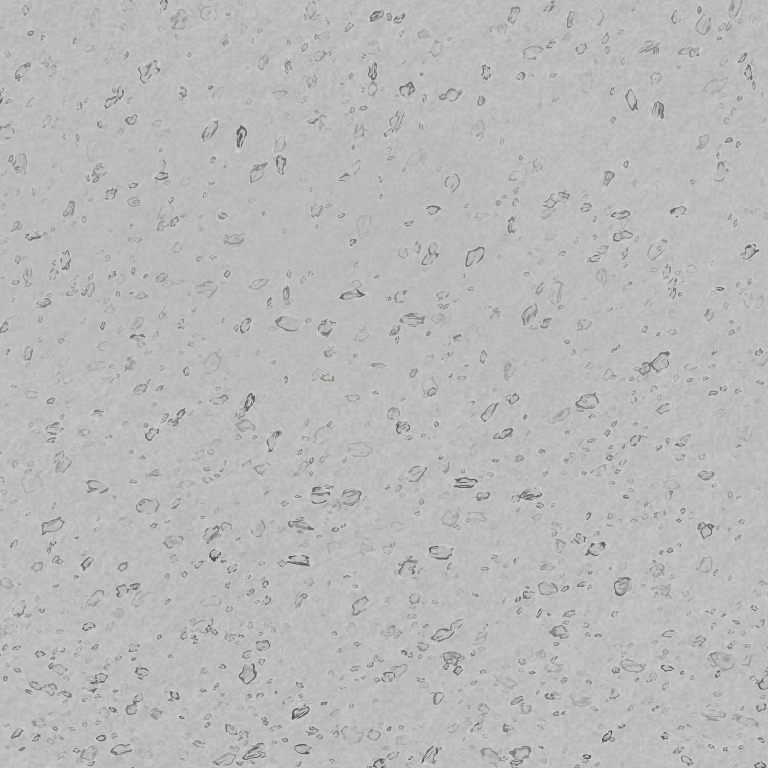
This texture is drawn by a WebGL 1 fragment shader. Its source:

```glsl
precision highp float;
// Pale grey plaster scattered with small broken oval pits and chips.
// Pits are jittered-grid ellipses with wobbly outlines and inner streaks;
// fine grain and slope-lit fractal noise give the surface, rougher below.
uniform vec2 u_resolution;

const vec3 WARM_GREY = vec3(0.738, 0.742, 0.731);
const vec3 COOL_GREY = vec3(0.737, 0.729, 0.735);
const vec3 INK_TINT = vec3(1.0, 0.99, 1.03);  // share of each channel lost in lines
const float LINE_WIDTH = 0.0013;
const float INK_DEPTH = 0.42;
const float RIM_GLOW = 0.07;
const float GRAIN_FREQ = 290.0;
const float GRAIN_GAIN = 0.052;
const float RELIEF_STEP = 0.003;
const float RELIEF_GAIN = 0.13;

float hash(vec2 p) {
  vec3 v = fract(vec3(p.xyx) * 0.1031);
  v += dot(v, v.yzx + 33.33);
  return fract((v.x + v.y) * v.z);
}

float noise(vec2 p) {
  vec2 i = floor(p), f = fract(p);
  f = f * f * (3.0 - 2.0 * f);
  return mix(mix(hash(i), hash(i + vec2(1.0, 0.0)), f.x),
             mix(hash(i + vec2(0.0, 1.0)), hash(i + 1.0), f.x), f.y);
}

float fbm(vec2 p) {
  float sum = 0.0, amp = 0.5;
  for (int i = 0; i < 4; i++) {
    sum += amp * noise(p);
    p = mat2(1.6, 1.2, -1.2, 1.6) * p + 17.3;
    amp *= 0.5;
  }
  return sum;
}

// Height of the surface, with soft folds where it is rough
float height(vec2 p, float rough) {
  float fold = 1.0 - abs(2.0 * fbm(p * 9.0 + 40.0) - 1.0);
  return fbm(p * 48.0) + rough * (1.5 * fold + 0.9 * fbm(p * 75.0 + 9.0));
}

// Scattered pits: x is dark line, y is light rim. Radius is in canvas units.
vec2 pits(vec2 p, float cells, float density, float radius, float seed) {
  float pixel = 1.0 / u_resolution.y;
  vec2 marks = vec2(0.0);
  vec2 home = floor(p * cells);
  for (int j = -1; j <= 1; j++) {
    for (int i = -1; i <= 1; i++) {
      vec2 cell = home + vec2(float(i), float(j)) + seed;
      if (hash(cell + 3.7) > density) continue;
      vec2 jitter = vec2(hash(cell + 11.1), hash(cell + 23.9));
      vec2 center = (cell - seed + 0.1 + 0.8 * jitter) / cells;
      float size = radius * mix(0.6, 1.25, hash(cell + 31.3));
      float aspect = mix(1.15, 2.3, hash(cell + 47.7));
      float angle = mix(0.15, 1.1, center.y) + 1.6 * (hash(cell + 59.1) - 0.5);
      float c = cos(angle), s = sin(angle);
      vec2 q = mat2(c, -s, s, c) * (p - center) / size;
      q.y *= aspect;
      vec2 shift = 50.0 * jitter;

      // Wobbly, partly worn outline
      float wobble = 0.7 * (noise(q * 1.7 + shift) - 0.5);
      float d = (length(q) - 1.0 + wobble) * size / mix(1.0, aspect, 0.6);
      float wear = smoothstep(0.2, 0.6, noise(q * 1.5 + shift.yx + 7.0));
      float edge = 1.0 - smoothstep(0.25 * LINE_WIDTH, LINE_WIDTH + 0.4 * pixel, abs(d));

      // Streaks inside, along the long axis
      float inside = 1.0 - smoothstep(-2.0 * LINE_WIDTH, 0.0, d);
      float streak = smoothstep(0.5, 0.85, noise(vec2(q.x * 1.3, q.y * 3.6) + shift));
      float strength = mix(0.16, 1.0, pow(hash(cell + 71.3), 1.7));
      float streaky = hash(cell + 83.1);
      float dark = max(edge * wear, inside * streak * streaky) + 0.08 * inside;

      float rim = 1.0 - smoothstep(0.0, 1.3 * LINE_WIDTH, abs(d - 1.8 * LINE_WIDTH));
      float shine = rim * (1.0 - 0.5 * wear) + inside * (1.0 - streak) * 0.4;
      marks = max(marks, strength * vec2(dark, shine));
    }
  }
  return marks;
}

void main() {
  vec2 p = gl_FragCoord.xy / u_resolution.y;
  float across = gl_FragCoord.x / u_resolution.x;

  // Cool patch at mid left, roughness toward the lower corners
  float cool = smoothstep(0.46, 0.56, p.y) * (1.0 - smoothstep(0.72, 0.95, p.y));
  cool *= 1.0 - 0.6 * smoothstep(0.5, 0.95, across);
  float low = 1.0 - smoothstep(0.05, 0.55, p.y);
  float corner = smoothstep(0.22, 0.5, abs(across - 0.5));
  float rough = corner * (1.0 - smoothstep(0.02, 0.27, p.y + 0.15 * (noise(p * 8.0) - 0.5)));

  // Base tone, grain and slope lighting
  vec3 color = mix(WARM_GREY, COOL_GREY, cool);
  color += 0.022 * (fbm(p * 4.0 + 5.0) - 0.47);
  color += GRAIN_GAIN * (noise(p * GRAIN_FREQ) - 0.5) * mix(1.0, 0.7, cool);
  float slope = height(p, rough) - height(p + RELIEF_STEP * vec2(-0.6, 0.8), rough);
  color += RELIEF_GAIN * slope * mix(1.0, 0.6, cool);

  // Pits, smaller chips and specks, thicker where the surface is rough
  float patchy = smoothstep(0.35, 0.7, noise(p * 7.0 + 3.0));
  vec2 marks = pits(p, 20.0, 0.56, 0.0115, 0.0);
  vec2 chips = pits(p, 36.0, 0.16 + 0.14 * patchy + 0.12 * low, 0.0065, 113.0);
  vec2 specks = pits(p, 66.0, 0.12 + 0.13 * patchy + 0.12 * low + 0.2 * rough, 0.0032, 271.0);
  marks = max(marks, max(0.85 * chips, 0.7 * specks));

  color += RIM_GLOW * marks.y * (1.0 - min(marks.x, 1.0));
  color -= INK_DEPTH * INK_TINT * min(marks.x, 1.0) * mix(0.85, 1.1, low);
  gl_FragColor = vec4(clamp(color, 0.0, 1.0), 1.0);
}
```
